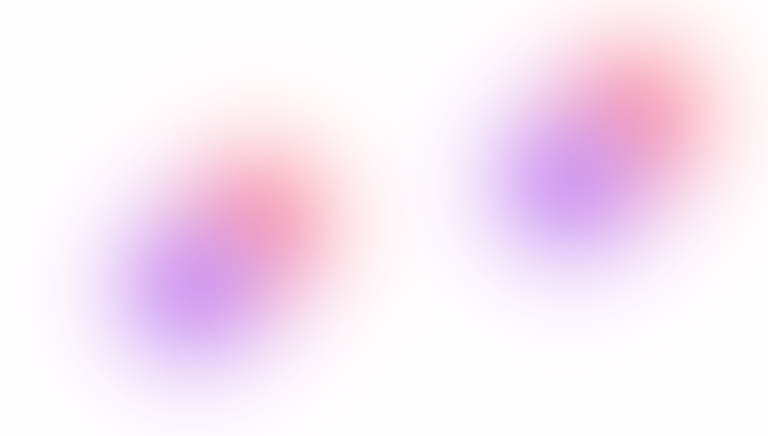
Write a Shadertoy shader that draws this background.

```glsl
// Two soft glows on white, each a violet spot overlapping a rose spot.

const vec3 WHITE  = vec3(1.0, 0.997, 0.998);
const vec3 ROSE   = vec3(0.98, 0.44, 0.52);
const vec3 VIOLET = vec3(0.74, 0.47, 0.95);

const int GLOW_COUNT = 2;

// Gaussian falloff: 1 at the center, fading over the given spread.
float softSpot(vec2 p, vec2 center, float spread) {
    vec2 d = (p - center) / spread;
    return exp(-0.5 * dot(d, d));
}

// Lays a tinted spot over the color below it.
vec3 addSpot(vec3 below, vec2 p, vec2 center, float spread, vec3 tint, float opacity) {
    return mix(below, tint, opacity * softSpot(p, center, spread));
}

// One glow: rose at the upper right, violet on top at the lower left.
vec3 addGlow(vec3 below, vec2 p, vec2 center) {
    vec2 roseOffset = vec2(0.154, 0.152);
    vec3 color = addSpot(below, p, center + roseOffset, 0.138, ROSE, 0.57);
    return addSpot(color, p, center, 0.142, VIOLET, 0.65);
}

void mainImage(out vec4 fragColor, in vec2 fragCoord) {
    // Centered coordinates in units of the canvas height
    vec2 p = (fragCoord - 0.5 * iResolution.xy) / iResolution.y;

    vec2 firstGlow = vec2(-0.439, -0.162);
    vec2 glowStep  = vec2(0.862, 0.241);

    vec3 color = WHITE;
    for (int i = 0; i < GLOW_COUNT; i++) {
        color = addGlow(color, p, firstGlow + float(i) * glowStep);
    }
    fragColor = vec4(color, 1.0);
}
```
